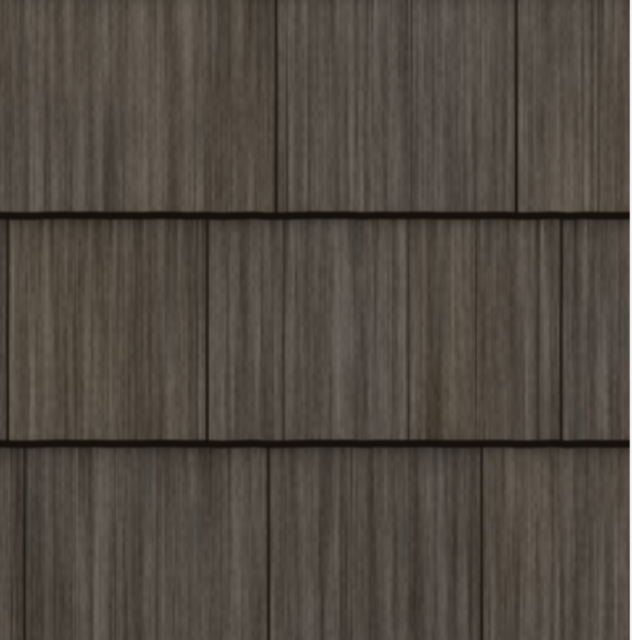
A Shadertoy shader for this texture:

```glsl
float hash(vec2 p) {
    return fract(sin(dot(p, vec2(127.1, 311.7))) * 43758.5453);
}

float noise(vec2 p) {
    vec2 i = floor(p), f = fract(p);
    f = f * f * (3.0 - 2.0 * f);
    return mix(mix(hash(i), hash(i + vec2(1, 0)), f.x),
               mix(hash(i + vec2(0, 1)), hash(i + vec2(1, 1)), f.x), f.y);
}

// Left edge of shake k; start, width and narrowing differ per course
float seamPosition(float row, float k) {
    vec4 c = row < 0.5 ? vec4(0.039, 0.386, -0.0245, 0.0)
           : row < 1.5 ? vec4(0.012, 0.316, 0.0005, -0.0125)
                       : vec4(-0.020, 0.457, -0.0385, 0.0);
    return c.x + k * (c.y + (k - 1.0) * (c.z + (k - 2.0) * c.w));
}

// Long straight fibres at several widths, centred on zero
float woodGrain(vec2 p, vec2 seed) {
    float medium = noise(p * vec2(62.0, 2.0) + seed) - 0.5;
    float fine = noise(p * vec2(128.0, 3.5) + seed * 1.7) - 0.5;
    float hair = noise(p * vec2(240.0, 11.0) + seed * 2.3) - 0.5;
    float speckle = noise(p * vec2(190.0, 95.0)) - 0.5;
    return medium * 0.050 + fine * 0.098 + hair * 0.060 + speckle * 0.040;
}

// Sparse soft dark streaks, strongest along part of their length
float darkStreaks(vec2 p, vec2 seed) {
    float x = p.x * 30.0;
    vec2 cell = vec2(floor(x), seed.y);
    float offset = fract(x) - mix(0.3, 0.7, hash(cell));
    float width = mix(0.05, 0.13, hash(cell + 2.9));
    float present = smoothstep(0.5, 0.95, hash(cell + 5.3));
    float fade = 0.35 + 0.65 * noise(vec2(cell.x * 3.7, p.y * 7.0 + seed.x));
    return present * fade * exp(-offset * offset / (width * width));
}

void mainImage(out vec4 fragColor, in vec2 fragCoord) {
    vec2 uv = fragCoord / iResolution.xy;
    float px = 1.0 / min(iResolution.x, iResolution.y);

    // Courses, with barely uneven butt edges
    float courseHeight = 0.3565;
    float y = uv.y + 0.0016 * (noise(vec2(uv.x * 40.0, 4.0)) - 0.5);
    float level = (y - 0.3065) / courseHeight + 1.0;
    float row = floor(level);
    float above = fract(level) * courseHeight;
    float below = courseHeight - above;

    // Shake index and the nearest seam
    float shake = -1.0, seamDistance = 1.0, seamDepth = 1.0;
    for (float k = 0.0; k < 4.0; k++) {
        float d = uv.x - seamPosition(row, k);
        if (d > 0.0) shake = k;
        if (abs(d) < abs(seamDistance)) {
            seamDistance = d;
            bool tight = row == 1.0 && k == 2.0;
            seamDepth = tight ? 0.35 : mix(0.75, 0.95, hash(vec2(k, row)));
        }
    }
    vec2 id = vec2(shake + 2.0, row + 1.0);
    vec2 seed = id * vec2(13.7, 29.3);

    // Weathered wood: gentle warm and cool patches, grain, streaks
    float warmth = 0.4 * hash(id) + 0.6 * noise(uv * vec2(10.0, 3.0) + seed);
    vec3 wood = mix(vec3(0.321, 0.294, 0.275), vec3(0.330, 0.297, 0.253), warmth);
    wood += 0.012 * (row - 0.8) + 0.012 * (hash(id + 8.1) - 0.5);
    wood += 0.035 * (noise(uv * vec2(11.0, 4.0) + seed * 0.7) - 0.5);
    wood += woodGrain(uv, seed);
    float stain = smoothstep(0.72, 0.95, noise(uv * vec2(26.0, 7.0) + seed * 3.1));
    wood = mix(wood, vec3(0.25, 0.245, 0.225), 0.35 * stain);
    wood = mix(wood, vec3(0.17, 0.145, 0.115), 0.6 * darkStreaks(uv, seed));

    // Seams: soft shading, dark gap fading upward, faint lit edge
    float gap = abs(seamDistance);
    wood *= 1.0 - 0.18 * seamDepth * exp(-gap / 0.006);
    wood += 0.025 * exp(-pow((seamDistance - 0.008) / 0.003, 2.0));
    float seam = 1.0 - smoothstep(0.0004, 0.0030 + px, gap);
    float seamFade = mix(1.0, 0.75, above / courseHeight);
    wood = mix(wood, vec3(0.115, 0.090, 0.062), seam * seamDepth * seamFade);

    // Overlap: cast shadow under each course, then the dark butt line
    wood *= 1.0 - 0.45 * exp(-below / 0.013);
    wood *= 1.0 - 0.15 * exp(-above / 0.006);
    float buttLine = 1.0 - smoothstep(0.0025, 0.0075 + px, min(above, below));
    wood = mix(wood, vec3(0.080, 0.060, 0.038), 0.97 * buttLine);

    // Pale margin down the right side
    wood = mix(wood, vec3(0.96), smoothstep(0.9965 - px, 0.9965 + px, uv.x));

    fragColor = vec4(wood, 1.0);
}
```
